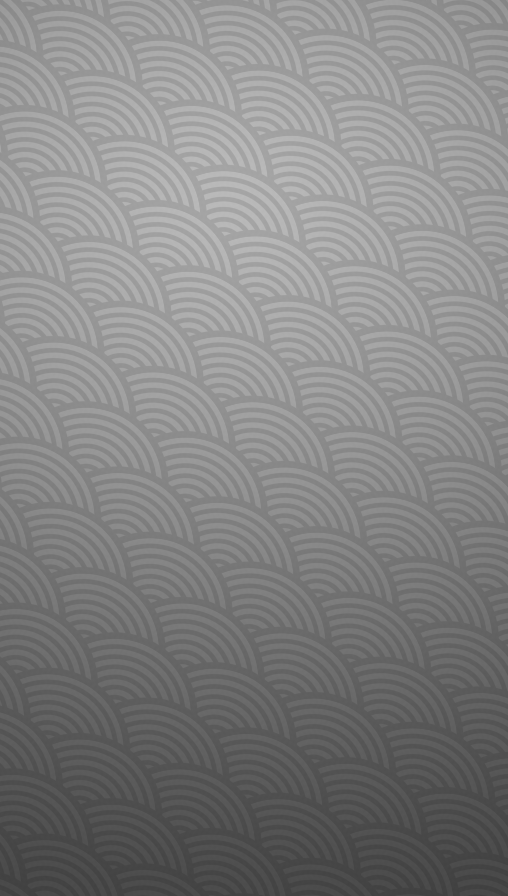
This pattern is drawn by a WebGL 2 fragment shader. Its source:

```glsl
#version 300 es
precision highp float;

uniform vec2 u_resolution;
out vec4 fragColor;

// Lengths are fractions of the canvas height
const vec2 ANCHOR = vec2(0.0599, 0.5326);      // centre of one fan
const vec2 STEP_DOWN = vec2(0.0358, -0.0728);  // lattice steps, each towards the front
const vec2 STEP_LEFT = vec2(-0.0751, -0.0395);
const float RADIUS = 0.0924;
const float RIM = 0.0072;                      // dark outer border
const float RING_PERIOD = 0.0113;
const float LIGHT_SHARE = 0.54;                // light part of each ring
const float CONTRAST = 0.058;

const vec2 GLOW_CENTRE = vec2(0.46, 0.785);    // fraction of width and height
const float GLOW_SQUEEZE = 0.8;
const float GLOW_REACH = 0.93;
const float SHADE_LIT = 0.66;
const float SHADE_DARK = 0.25;
const float GRAIN = 0.004;

// 1 on the light rings, 0 on the rim and the gaps
float rings(float inset, float px) {
    float phase = (inset - RIM) / RING_PERIOD;
    float offset = abs(fract(phase - 0.5 * LIGHT_SHARE + 0.5) - 0.5);
    float edge = (offset - 0.5 * LIGHT_SHARE) * RING_PERIOD;
    float inside = smoothstep(-0.7 * px, 0.7 * px, inset - RIM);
    return inside * (1.0 - smoothstep(-0.7 * px, 0.7 * px, edge));
}

// Overlapping discs, painted from back to front
float fans(vec2 p, float px) {
    mat2 lattice = mat2(STEP_DOWN, STEP_LEFT);
    vec2 home = round(inverse(lattice) * (p - ANCHOR));
    float light = 0.0;
    for (int n = -2; n <= 2; n++) {
        for (int m = -2; m <= 2; m++) {
            vec2 centre = ANCHOR + lattice * (home + vec2(m, n));
            float inset = RADIUS - distance(p, centre);
            float cover = smoothstep(-0.7 * px, 0.7 * px, inset);
            light = mix(light, rings(inset, px), cover);
        }
    }
    return light;
}

// Soft light from above that fades towards the bottom
float shade(vec2 p, float aspect) {
    vec2 offset = p - GLOW_CENTRE * vec2(aspect, 1.0);
    offset.x *= GLOW_SQUEEZE;
    float d = length(offset);
    float glow = 0.025 * exp(-90.0 * d * d);
    return mix(SHADE_LIT, SHADE_DARK, smoothstep(0.02, GLOW_REACH, d)) + glow;
}

// Fine woven grain from layered sines
float grain(vec2 p) {
    float weave = sin(p.x * 1050.0 + 2.0 * sin(p.y * 310.0));
    weave += sin(p.y * 970.0 + 2.0 * sin(p.x * 270.0));
    return 0.5 * weave;
}

void main() {
    float px = 1.0 / u_resolution.y;
    vec2 p = gl_FragCoord.xy * px;
    float aspect = u_resolution.x * px;

    float tone = mix(1.0 - CONTRAST, 1.0 + CONTRAST, fans(p, px));
    float grey = shade(p, aspect) * tone + GRAIN * grain(p);
    fragColor = vec4(vec3(grey), 1.0);
}
```
